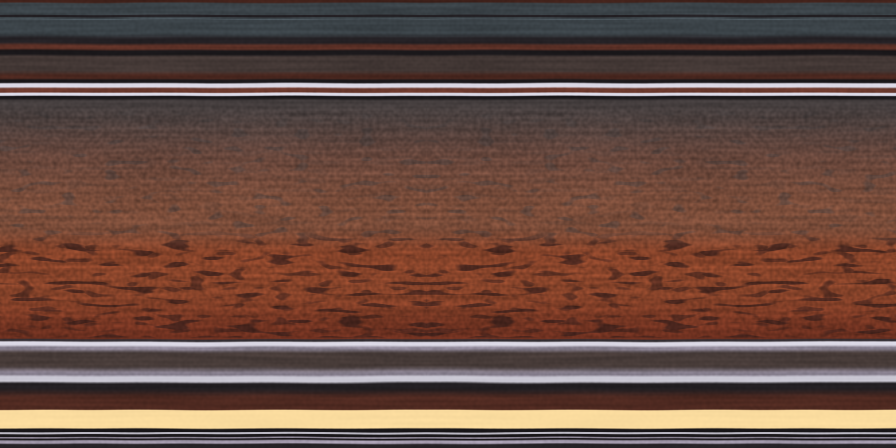
This texture is drawn by a Shadertoy shader. Its source:

```glsl
// Polished wooden moulding: grained brown face between dark grooves, glossy ridges and a gilt strip.

const float MIRROR_X = 0.476;                 // where the grain is book-matched
const float WOBBLE = 0.16;                    // unevenness of the ridges, % of height
const vec2 STREAK_SCALE = vec2(13.0, 82.0);   // long, thin pores
const vec2 FLECK_SCALE = vec2(21.0, 64.0);    // shorter, softer pores
const float FINE_SCALE = 115.0;
const float FINE_STRENGTH = 0.11;
const float BRUSH_STRENGTH = 0.13;

const vec3 SLATE = vec3(0.23, 0.26, 0.28);
const vec3 SOOT = vec3(0.10, 0.09, 0.10);
const vec3 UMBER = vec3(0.24, 0.20, 0.19);
const vec3 MAROON = vec3(0.36, 0.19, 0.15);
const vec3 SHEEN = vec3(0.86, 0.85, 0.90);
const vec3 LILAC = vec3(0.53, 0.50, 0.56);
const vec3 FACE_TOP = vec3(0.27, 0.245, 0.245);
const vec3 FACE_UPPER = vec3(0.40, 0.275, 0.235);
const vec3 FACE_MID = vec3(0.48, 0.30, 0.225);
const vec3 FACE_WARM = vec3(0.53, 0.265, 0.165);
const vec3 FACE_LOW = vec3(0.43, 0.19, 0.125);
const vec3 PORE = vec3(0.22, 0.12, 0.105);
const vec3 GILT = vec3(0.98, 0.86, 0.62);

vec2 gradientAt(vec2 cell) {
    vec3 q = fract(cell.xyx * vec3(0.1031, 0.1030, 0.0973));
    q += dot(q, q.yzx + 33.33);
    float angle = 6.2832 * fract((q.x + q.y) * q.z);
    return vec2(cos(angle), sin(angle));
}

float gradientNoise(vec2 p) {
    vec2 i = floor(p), f = fract(p);
    vec2 u = f * f * f * (f * (f * 6.0 - 15.0) + 10.0);
    vec2 e = vec2(1.0, 0.0);
    float low = mix(dot(gradientAt(i), f), dot(gradientAt(i + e), f - e), u.x);
    float high = mix(dot(gradientAt(i + e.yx), f - e.yx), dot(gradientAt(i + 1.0), f - 1.0), u.x);
    return 1.4 * mix(low, high, u.y);
}

// Moves the running colour to the next one between two depths.
void ramp(inout vec3 c, float depth, float from, float to, vec3 next) {
    float middle = 0.5 * (from + to);
    float halfWidth = max(0.5 * (to - from), 60.0 / iResolution.y);
    c = mix(c, next, smoothstep(middle - halfWidth, middle + halfWidth, depth));
}

// Lays a thin line with soft edges over the running colour.
void line(inout vec3 c, float depth, float center, float width, vec3 tint) {
    float soft = max(0.12, 50.0 / iResolution.y);
    float edge = abs(depth - center) - 0.5 * width;
    c = mix(c, tint, 1.0 - smoothstep(-soft, soft, edge));
}

// Cross-section colours; depth is in percent of the height, from the top.
vec3 profile(float d) {
    // Upper grooves
    vec3 c = MAROON * 0.7;
    ramp(c, d, 0.4, 0.9, SLATE);
    line(c, d, 3.6, 0.5, SOOT * 1.4);
    line(c, d, 4.3, 0.2, SLATE * 1.3);
    ramp(c, d, 7.4, 8.8, SOOT * 1.4);
    ramp(c, d, 9.4, 10.3, MAROON);
    ramp(c, d, 10.8, 11.5, SOOT);
    ramp(c, d, 12.0, 12.8, UMBER * 1.1);
    ramp(c, d, 15.6, 17.0, MAROON * 0.8);
    ramp(c, d, 17.4, 18.0, SOOT);
    // Twin highlights
    ramp(c, d, 18.3, 18.8, SHEEN);
    ramp(c, d, 19.3, 19.9, MAROON * 1.15);
    ramp(c, d, 20.5, 20.9, SHEEN);
    ramp(c, d, 21.2, 21.6, SOOT);
    // Broad face
    ramp(c, d, 21.8, 22.6, FACE_TOP);
    ramp(c, d, 22.0, 37.0, FACE_UPPER);
    ramp(c, d, 31.0, 48.0, FACE_MID);
    ramp(c, d, 50.0, 57.0, FACE_WARM);
    ramp(c, d, 64.0, 76.0, FACE_LOW);
    // Lower ridges
    ramp(c, d, 75.5, 75.9, SOOT * 2.0);
    ramp(c, d, 76.0, 76.5, SHEEN);
    ramp(c, d, 76.9, 77.7, LILAC);
    ramp(c, d, 77.7, 79.0, UMBER * 1.15);
    ramp(c, d, 81.5, 83.5, LILAC);
    ramp(c, d, 83.5, 84.3, SHEEN * 0.92);
    ramp(c, d, 85.0, 85.8, SOOT * 1.3);
    ramp(c, d, 86.5, 89.0, MAROON * 0.85);
    // Gilt strip and bottom beading
    ramp(c, d, 91.3, 91.7, GILT);
    ramp(c, d, 95.4, 95.9, SOOT);
    line(c, d, 96.7, 0.45, SHEEN * 0.85);
    line(c, d, 97.7, 0.35, LILAC);
    ramp(c, d, 98.0, 98.5, LILAC * 1.2);
    ramp(c, d, 98.8, 99.3, SOOT * 1.5);
    return c;
}

void mainImage(out vec4 fragColor, in vec2 fragCoord) {
    vec2 uv = fragCoord / iResolution.xy;
    vec2 p = vec2(2.0 * abs(uv.x - MIRROR_X), uv.y);
    float depth = 100.0 * (1.0 - uv.y);
    float wobble = WOBBLE * gradientNoise(vec2(p.x * 5.0, floor(depth / 8.0) * 3.7 + 0.5));
    vec3 color = profile(depth + wobble);

    // Pores: pale flecks above, dense dark streaks below
    float face = smoothstep(22.0, 26.0, depth) * (1.0 - smoothstep(75.0, 75.7, depth));
    float lower = smoothstep(51.0, 55.0, depth);
    float streak = smoothstep(0.20, 0.52, gradientNoise(p * STREAK_SCALE + 7.3));
    float fleck = smoothstep(0.26, 0.58, gradientNoise(p * FLECK_SCALE + 31.7));
    float pores = max(streak * mix(0.10, 0.75, lower), fleck * mix(0.42, 0.55, lower));
    color = mix(color, mix(FACE_TOP, PORE, lower), face * pores);

    // Fine speckle and long brushed variation
    float fine = gradientNoise(p * FINE_SCALE + 3.1) + 0.6 * gradientNoise(p * FINE_SCALE * 0.53);
    float brush = gradientNoise(p * vec2(4.0, 120.0) + 17.0);
    float gloss = smoothstep(0.5, 0.8, color.g);
    color *= 1.0 + (fine * FINE_STRENGTH * mix(0.5, 1.3, face) + brush * BRUSH_STRENGTH) * (1.0 - 0.85 * gloss);

    fragColor = vec4(clamp(color, 0.0, 1.0), 1.0);
}
```
